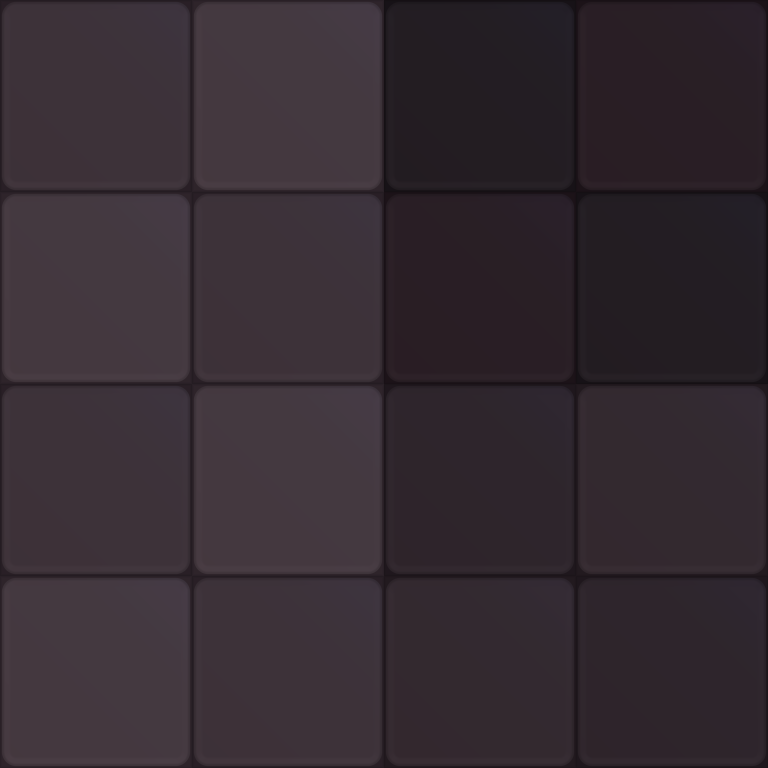
This pattern is drawn by a WebGL 2 fragment shader. Its source:

```glsl
#version 300 es
precision highp float;
// Four by four grid of dark plum rounded tiles with soft bevels and thin grooves.

uniform vec2 u_resolution;
out vec4 fragColor;

float roundedBox(vec2 p, float halfSize, float radius) {
    vec2 q = abs(p) - halfSize + radius;
    return length(max(q, 0.0)) + min(max(q.x, q.y), 0.0) - radius;
}

// Base tone: light left half, dim lower right, darkest upper right, checkered.
vec3 tileColor(vec2 cell) {
    float lighter = 1.0 - mod(cell.x + cell.y, 2.0);
    vec3 leftTone = mix(vec3(0.238, 0.196, 0.224), vec3(0.267, 0.222, 0.250), lighter);
    vec3 lowerTone = mix(vec3(0.180, 0.145, 0.171), vec3(0.200, 0.161, 0.186), lighter);
    vec3 upperTone = mix(vec3(0.136, 0.114, 0.135), vec3(0.161, 0.119, 0.145), lighter);
    vec3 rightTone = mix(lowerTone, upperTone, step(2.0, cell.y));
    return mix(leftTone, rightTone, step(2.0, cell.x));
}

void main() {
    vec2 grid = gl_FragCoord.xy / u_resolution * 4.0;
    vec2 cell = floor(grid);
    vec2 p = fract(grid) - 0.5;
    float aa = 4.0 / min(u_resolution.x, u_resolution.y);

    // Diagonal sheen, cooler towards the upper right corner
    vec3 base = tileColor(cell);
    float diagonal = p.x + p.y;
    vec3 color = base + diagonal * vec3(0.001, 0.005, 0.006);
    color += vec3(0.002, 0.003, 0.014) * smoothstep(0.35, 0.9, diagonal);

    // Bevelled rim, brightest along the bottom and left
    float d = roundedBox(p, 0.490, 0.075);
    vec2 side = p / max(abs(p.x), abs(p.y));
    vec2 facing = sign(side) * smoothstep(0.88, 1.0, abs(side));
    float light = 0.007 - 0.003 * facing.x - 0.009 * facing.y;
    float rim = smoothstep(-0.050, -0.034, d);
    color += light * rim;
    color *= 1.0 - 0.14 * smoothstep(-0.018, -0.004, d);

    // Groove, slightly darker at its centre line
    float edgeDistance = 0.5 - max(abs(p.x), abs(p.y));
    vec3 groove = base * vec3(0.67, 0.63, 0.66);
    groove *= 1.0 - 0.12 * smoothstep(0.012, 0.0, edgeDistance);
    color = mix(color, groove, smoothstep(-aa * 0.7, aa * 0.7, d));

    fragColor = vec4(color, 1.0);
}
```
